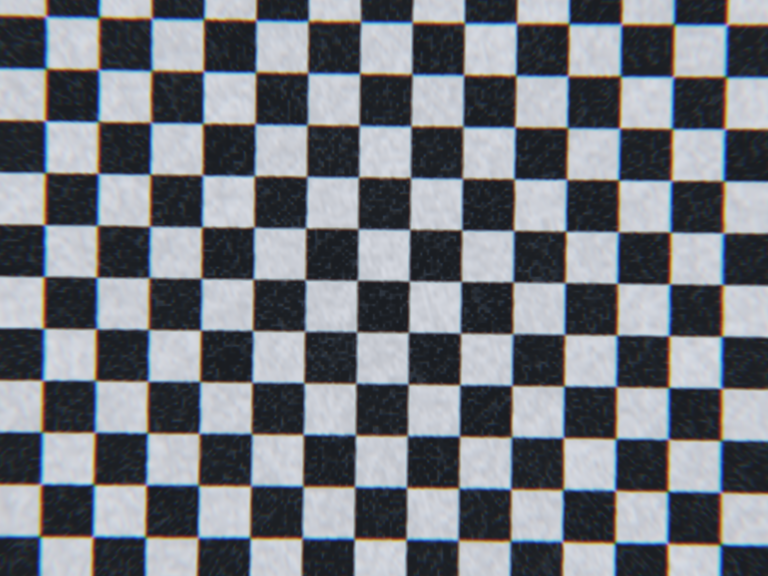
Give the GLSL for this pattern, as a WebGL 1 fragment shader.

```glsl
precision highp float;

uniform vec2 u_resolution;

// Lengths are fractions of the canvas height, measured from its centre.
const vec2 CELL = vec2(0.0901, 0.0895);
const vec2 GRID_PHASE = vec2(0.507, -0.135);
const float TILT = 0.012;
const float PINCUSHION = 0.016;
const float FRINGE = 0.0085;
const vec3 EDGE_SOFTNESS = vec3(0.0052, 0.0040, 0.0040);
const float EDGE_WOBBLE = 0.0012;
const vec3 PAPER = vec3(0.795, 0.808, 0.838);
const vec3 INK = vec3(0.105, 0.117, 0.135);
const float PAPER_GRAIN = 0.11;
const float INK_SPECKLE = 0.13;
const float CELL_VARIATION = 0.02;
const int LENS_TAPS = 7;

float hash(vec2 p) {
  vec3 h = fract(p.xyx * 0.1031);
  h += dot(h, h.yzx + 33.33);
  return fract((h.x + h.y) * h.z);
}

float valueNoise(vec2 p) {
  vec2 i = floor(p);
  vec2 f = fract(p);
  f = f * f * (3.0 - 2.0 * f);
  float low = mix(hash(i), hash(i + vec2(1.0, 0.0)), f.x);
  float high = mix(hash(i + vec2(0.0, 1.0)), hash(i + vec2(1.0, 1.0)), f.x);
  return mix(low, high, f.y);
}

// Square wave along one axis, from -1 to 1, softened per channel.
vec3 softSquareWave(float x, float cellSize, vec3 softness) {
  float lineDistance = abs(fract(x + 0.5) - 0.5) * cellSize;
  vec3 ramp = clamp(lineDistance / softness, 0.0, 1.0);
  float side = 1.0 - 2.0 * mod(floor(x), 2.0);
  return side * ramp * (1.5 - 0.5 * ramp * ramp);
}

// Printed checkerboard on fibrous paper.
vec3 printedBoard(vec2 p, vec3 softness) {
  vec2 q = vec2(p.x - TILT * p.y, p.y + TILT * p.x);
  float coarse = valueNoise(p * 75.0 + 40.0);
  float fine = valueNoise(vec2(p.x * 150.0 + p.y * 40.0, p.y * 95.0) + 90.0);
  float speck = valueNoise(p * 170.0 + 17.0);

  vec2 grid = (q + EDGE_WOBBLE * (vec2(coarse, fine) - 0.5)) / CELL + GRID_PHASE;
  vec3 checker = softSquareWave(grid.x, CELL.x, softness)
               * softSquareWave(grid.y, CELL.y, softness);

  float shade = CELL_VARIATION * (hash(floor(grid) + 50.0) - 0.5);
  float grain = 0.5 * coarse + 0.5 * fine - 0.5;
  vec3 paper = PAPER + shade + PAPER_GRAIN * grain;
  vec3 ink = INK + 0.5 * shade
           + INK_SPECKLE * speck * speck * speck * vec3(0.75, 0.9, 1.1);
  return mix(ink, paper, 0.5 + 0.5 * checker);
}

void main() {
  vec2 p = (gl_FragCoord.xy - 0.5 * u_resolution) / u_resolution.y;
  p *= 1.0 - PINCUSHION * dot(p, p);
  vec3 softness = max(EDGE_SOFTNESS, vec3(0.8 / u_resolution.y));

  // Radial dispersion: red is drawn inward and blue outward.
  vec3 light = vec3(0.0);
  vec3 total = vec3(0.0);
  for (int i = 0; i < LENS_TAPS; i++) {
    float t = 2.0 * float(i) / float(LENS_TAPS - 1) - 1.0;
    vec3 weight = max(1.0 - 2.0 * abs(t - vec3(-0.7, 0.0, 0.7)), 0.0);
    light += weight * printedBoard(p * (1.0 - FRINGE * t), softness);
    total += weight;
  }
  gl_FragColor = vec4(light / total, 1.0);
}
```
